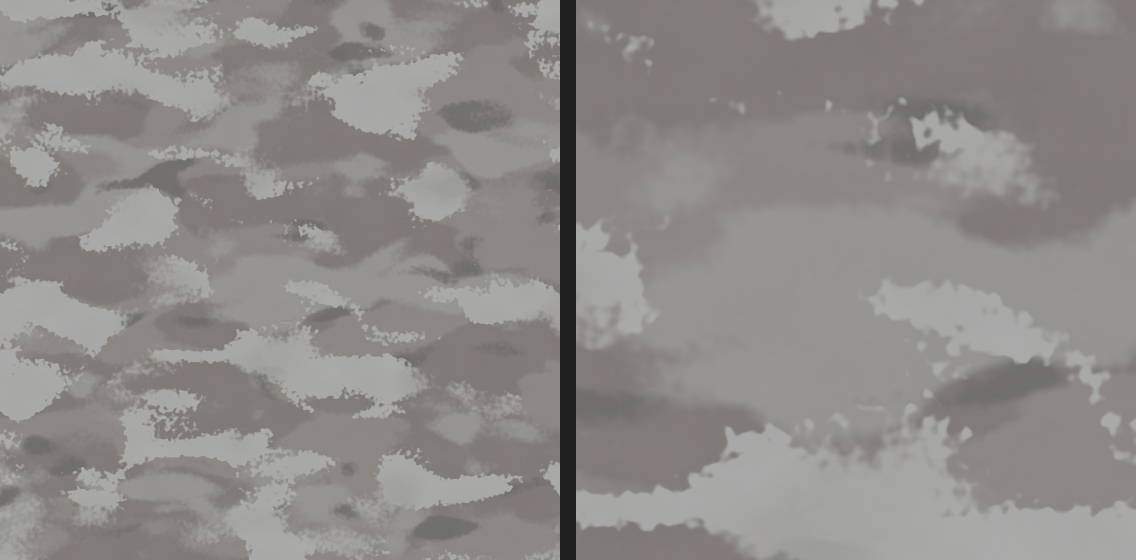
Left, the full canvas; right, a detail of the centre.
Write a Shadertoy shader that draws this pattern.

```glsl
const vec3 TAUPE = vec3(0.508, 0.484, 0.472);
const vec3 WARM_GRAY = vec3(0.553, 0.532, 0.517);
const vec3 SAGE_GRAY = vec3(0.585, 0.580, 0.565);
const vec3 PALE_GRAY = vec3(0.660, 0.662, 0.657);
const vec3 DARK_GRAY = vec3(0.430, 0.422, 0.412);

// Unit gradient with a random direction for one lattice cell
vec2 cellGradient(vec2 cell) {
    vec3 h = fract(cell.xyx * vec3(0.1031, 0.1030, 0.0973));
    h += dot(h, h.yzx + 33.33);
    float angle = 6.2832 * fract((h.x + h.y) * h.z);
    return vec2(cos(angle), sin(angle));
}

float gradientNoise(vec2 p) {
    vec2 cell = floor(p);
    vec2 f = p - cell;
    vec2 w = f * f * f * (f * (f * 6.0 - 15.0) + 10.0);
    vec2 e = vec2(1.0, 0.0);
    float a = dot(cellGradient(cell), f);
    float b = dot(cellGradient(cell + e.xy), f - e.xy);
    float c = dot(cellGradient(cell + e.yx), f - e.yx);
    float d = dot(cellGradient(cell + e.xx), f - e.xx);
    return mix(mix(a, b, w.x), mix(c, d, w.x), w.y);
}

float layeredNoise(vec2 p, int octaves) {
    float sum = 0.0;
    float weight = 1.0;
    for (int i = 0; i < octaves; i++) {
        sum += weight * gradientNoise(p);
        p = p * 2.03 + vec2(17.3, 9.7);
        weight *= 0.48;
    }
    return sum;
}

// Bend the plane so that blotches get uneven outlines
vec2 warp(vec2 p, float frequency, float amount) {
    vec2 q = p * frequency;
    vec2 bend = vec2(gradientNoise(q + 31.7), gradientNoise(q + 74.2));
    return p + amount * bend * vec2(1.0, 0.5);
}

// Coverage of blotches: level sets the area, softness the edge width
float blotches(float field, float level, float softness) {
    return smoothstep(level - softness, level + softness, field);
}

void mainImage(out vec4 fragColor, in vec2 fragCoord) {
    vec2 uv = fragCoord / iResolution.y;
    vec2 p = warp(uv, 7.0, 0.06);

    // Fine teeth that roughen the outlines
    float grain = gradientNoise(uv * 105.0) + 0.5 * gradientNoise(uv * 170.0 + 5.3);

    // Soft ground tones
    float warmField = layeredNoise(p * vec2(3.6, 7.5) + 12.4, 3);
    float sageField = layeredNoise(p * vec2(4.2, 8.0) + 53.6, 3);
    vec3 color = mix(TAUPE, WARM_GRAY, blotches(warmField + 0.05 * grain, 0.05, 0.08));
    color = mix(color, SAGE_GRAY, blotches(sageField + 0.06 * grain, 0.19, 0.11));

    // Small dark streaks
    float darkField = layeredNoise(p * vec2(5.5, 13.0) + 91.8, 2);
    color = mix(color, DARK_GRAY, 0.85 * blotches(darkField + 0.07 * grain, 0.38, 0.08));

    // Pale blotches: mostly crisp ragged rims, fading out in places
    float paleField = layeredNoise(p * vec2(4.8, 9.5) + 140.3, 3);
    float fade = smoothstep(0.05, 0.35, gradientNoise(uv * vec2(5.0, 8.0) + 63.1));
    float pale = blotches(paleField + 0.17 * grain, 0.15, mix(0.045, 0.17, fade));
    color = mix(color, PALE_GRAY, pale * (1.0 - 0.22 * fade));

    // Faint overall mottling
    color += 0.012 * gradientNoise(uv * vec2(16.0, 24.0)) + 0.004 * grain;
    fragColor = vec4(color, 1.0);
}
```
